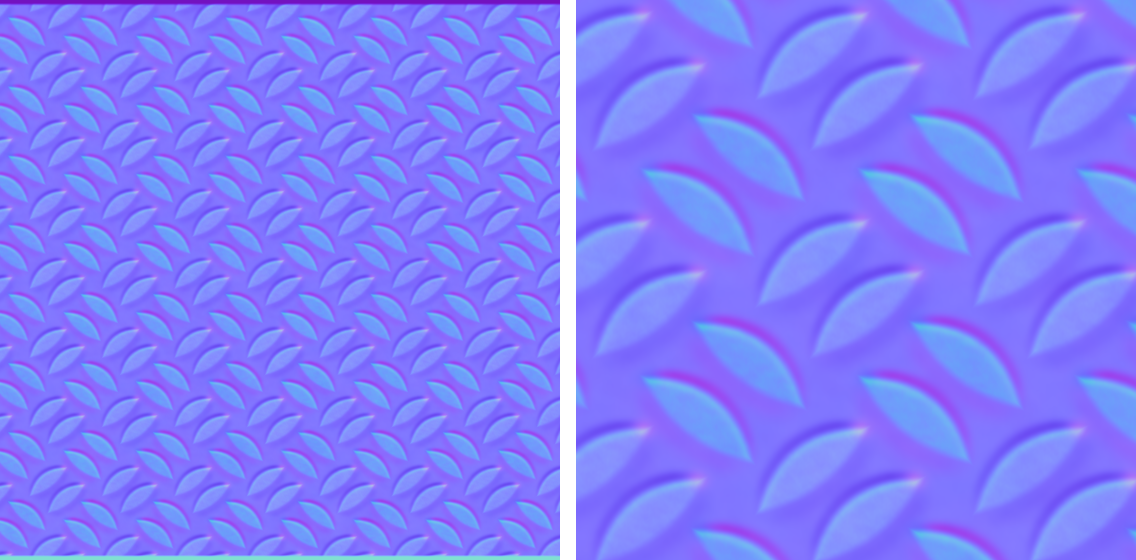
Left: the whole. Right: its middle third, enlarged.
Give the GLSL for this texture map, as a Shadertoy shader.

```glsl
// Tangent-space normal map of diamond tread plate with paired, crossed lozenges.

const vec2 CELL = vec2(1.0, 0.954);

float hash(vec2 p) {
    return fract(sin(dot(p, vec2(127.1, 311.7))) * 4375.85);
}

// Layered, rotated sines for gentle unevenness, roughly -1 to 1
float ripple(vec2 p) {
    float sum = 0.0, amp = 0.5;
    for (int i = 0; i < 4; i++) {
        sum += amp * sin(p.x + 1.7 * sin(p.y)) * cos(p.y * 0.8);
        p = mat2(1.4, 1.1, -1.1, 1.4) * p + 2.3;
        amp *= 0.6;
    }
    return sum;
}

float bell(float x, float width) {
    return exp(-x * x / (width * width));
}

// Slope added by one repeated lozenge; side = 1 leans down-right, -1 up-right
vec2 lozenge(vec2 p, vec2 centre, float side, vec2 face, vec2 rim, vec2 tip) {
    vec2 q = p - centre;
    vec2 id = floor(q / CELL + 0.5);
    q -= id * CELL;
    q.x *= side;

    // Lozenge frame with a slightly arched spine
    float along = dot(q, vec2(0.79, -0.613));
    float across = dot(q, vec2(0.613, 0.79)) + 0.25 * along * along - 0.008;
    float halfWidth = 0.1 * (1.0 - along * along / 0.1);
    float inside = smoothstep(0.022, -0.025, abs(across) - halfWidth);
    float ends = smoothstep(0.36, 0.2, abs(along));
    float upper = smoothstep(0.3, -0.25, along);

    // Flat face with a bright crest below its upper edge, and worn grain
    float crest = bell(across - halfWidth + 0.02, 0.025);
    float grain = ripple(p * 34.0 + 9.0 * hash(id + centre));
    vec2 slope = inside * face * (0.9 + 0.2 * hash(id + side) + 0.24 * grain);
    slope += inside * crest * vec2(0.03 * side, 0.24) * (0.5 + 0.6 * upper);

    // Steep upper rim fading downhill, soft lower foot, and the pointed upper end
    slope += rim * ends * (0.55 + 0.55 * upper) * bell(across - halfWidth - 0.024, 0.032);
    slope += vec2(0.06 * side, -0.11) * ends * bell(across + halfWidth + 0.05, 0.055);
    slope += tip * bell(length(vec2(along + 0.29, across - 0.01)), 0.045);
    return slope;
}

void mainImage(out vec4 fragColor, in vec2 fragCoord) {
    vec2 uv = fragCoord / iResolution.xy;
    vec2 p = uv * 7.727;

    // Slightly uneven ground
    vec2 slope = vec2(0.02, -0.075);
    slope += vec2(0.035, 0.04) * vec2(ripple(p * 5.0), ripple(p.yx * 6.0 + 4.0));
    slope += 0.015 * ripple(p * 19.0);

    // Two lozenges of each lean per cell
    for (int i = 0; i < 2; i++) {
        float k = float(i);
        slope += lozenge(p, vec2(0.382, 0.625) - k * vec2(0.236, 0.251), 1.0,
                         vec2(-0.16, 0.29), vec2(0.18, -0.36), vec2(-0.22, 0.04));
        slope += lozenge(p, vec2(0.654, 0.142) + k * vec2(0.25, -0.235), -1.0,
                         vec2(0.03, 0.21), vec2(-0.17, -0.30), vec2(0.36, 0.06));
    }

    // Steep borders along the top and bottom of the sheet
    slope = mix(slope, vec2(-0.10, -0.86), smoothstep(0.989, 0.995, uv.y));
    slope = mix(slope, vec2(0.0, 0.76), smoothstep(0.010, 0.005, uv.y));

    float height = sqrt(max(1.0 - dot(slope, slope), 0.1));
    fragColor = vec4(0.5 + 0.5 * vec3(slope, height), 1.0);
}
```
